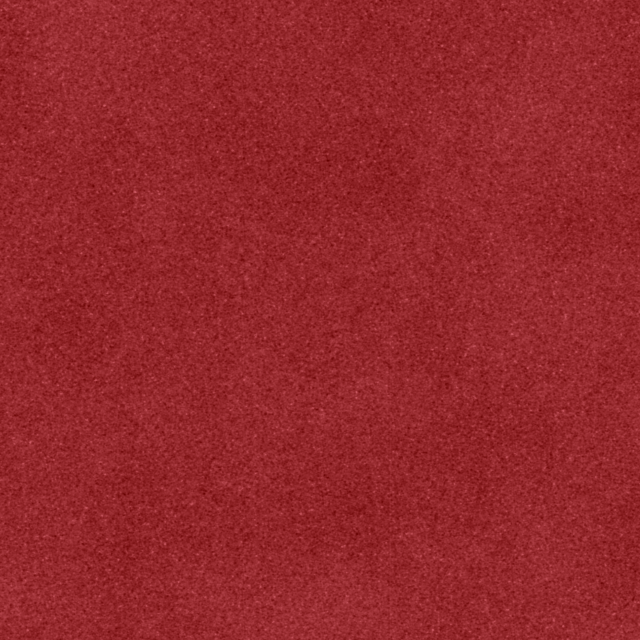
Give the GLSL for this texture, as a WebGL 1 fragment shader.

```glsl
precision highp float;
// Red felt cloth: fine fibre grain over soft, cloudy wear patches.

uniform vec2 u_resolution;

const vec3 DARK_RED = vec3(0.53, 0.11, 0.12);
const vec3 LIGHT_RED = vec3(0.63, 0.20, 0.22);
const float BASE_SHADE = 0.53;
const int CLOUD_LAYERS = 4;

// Three random values in 0..1 for a cell
vec3 hash3(vec2 cell) {
  vec3 p = fract(cell.xyx * vec3(0.1031, 0.1030, 0.0973));
  p += dot(p, p.yzx + 33.33);
  return fract((p.xxy + p.yzz) * p.zyx);
}

// Cellular noise: one soft bump per cell, randomly placed, light or dark
float bumpNoise(vec2 p, float seed) {
  vec2 cell = floor(p);
  vec2 local = p - cell;
  float sum = 0.0;
  for (int y = -1; y <= 1; y++) {
    for (int x = -1; x <= 1; x++) {
      vec2 offset = vec2(float(x), float(y));
      vec3 rnd = hash3(cell + offset + seed);
      vec2 delta = offset + rnd.xy - local;
      float falloff = max(0.0, 1.0 - dot(delta, delta));
      sum += (rnd.z * 2.0 - 1.0) * falloff * falloff;
    }
  }
  return sum;
}

// Layered sines that bend the outlines of the patches
vec2 bend(vec2 p, float amount) {
  return p + amount * vec2(sin(p.y * 17.0 + 2.0 * sin(p.x * 9.0)),
                           sin(p.x * 14.0 + 2.0 * sin(p.y * 11.0)));
}

// Wear patches, slightly taller than wide
float clouds(vec2 p, vec2 scale, float gain) {
  float sum = 0.0;
  float weight = 1.0;
  for (int i = 0; i < CLOUD_LAYERS; i++) {
    sum += weight * bumpNoise(p * scale, 31.0 + 57.0 * float(i));
    scale *= 2.0;
    weight *= gain;
  }
  return sum;
}

void main() {
  vec2 uv = gl_FragCoord.xy / min(u_resolution.x, u_resolution.y);

  // Fibre grain in three sizes, slightly wider than tall
  float coarse = bumpNoise(uv * vec2(135.0, 160.0), 211.0);
  float medium = bumpNoise(uv * vec2(275.0, 320.0), 409.0);
  float fine = bumpNoise(uv * vec2(410.0, 450.0), 613.0);
  float grain = 0.14 * coarse + 0.58 * medium + 0.45 * fine;

  // Sparse bright fibre tips
  float tips = smoothstep(0.85, 1.5, medium);

  float patches = clouds(bend(uv, 0.012), vec2(6.8, 5.4), 0.65);
  float shade = BASE_SHADE + grain + 0.175 * patches + 0.5 * tips;

  gl_FragColor = vec4(mix(DARK_RED, LIGHT_RED, shade), 1.0);
}
```
